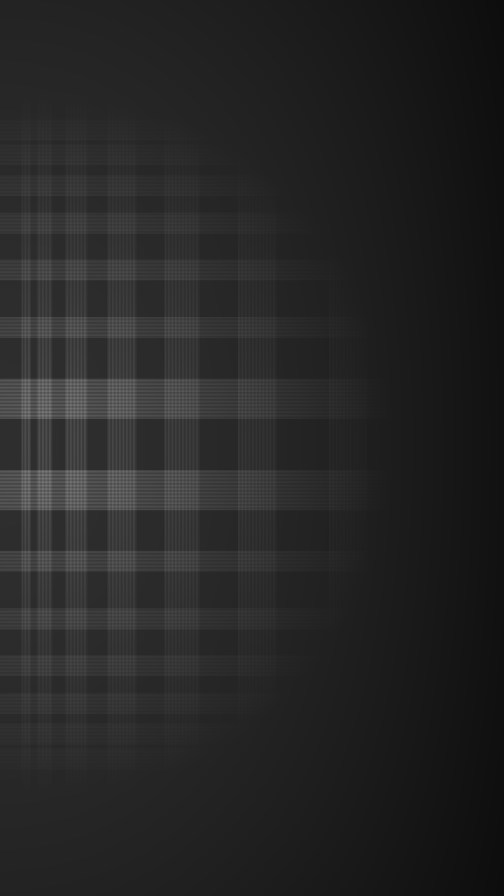
A Shadertoy shader for this background:

```glsl
// A dark woven plaid lit from the left edge: an elliptical grey falloff,
// then horizontal and vertical bands of fine threads, spaced as if wrapped
// round a sphere and faded by a disc of light. Unit: canvas height.

const float BASE_GREY = 0.18;
const float SIDE_FALLOFF = 0.63;      // darkening toward the right
const float POLE_FALLOFF = 0.25;      // darkening toward top and bottom
const vec2  LIGHT_CENTRE = vec2(0.045, 0.504);
const float LIGHT_RADIUS = 0.395;

const int   BAND_COUNT = 7;
const float ROW_LIMIT = 0.469;        // distance where rows crowd together
const float ROW_SPREAD = 0.418;
const float ROW_RATIO = 0.81;
const float WIDE_ROW = 0.0224;        // half heights
const float THIN_ROW = 0.0117;
const float WIDE_ROW_GLOW = 0.150;
const float THIN_ROW_GLOW = 0.115;
const float COLUMN_GLOW = 0.090;

const float THREAD_PITCH = 1.0 / 256.0;
const float THREAD_DUTY = 0.5;
const float ROW_CONTRAST = 0.28;
const float COLUMN_CONTRAST = 0.40;

// Antialiased coverage of the interval [a, b].
float interval(float x, float a, float b, float pixel) {
    return clamp((x - a) / pixel + 0.5, 0.0, 1.0)
         * clamp((b - x) / pixel + 0.5, 0.0, 1.0);
}

// Integral of a repeating pulse, used to filter the threads exactly.
float pulseIntegral(float t) {
    return floor(t) * THREAD_DUTY + min(fract(t), THREAD_DUTY);
}

// Thread brightness with a mean of one.
float threads(float x, float contrast, float pixel) {
    float t = x / THREAD_PITCH;
    float w = pixel / THREAD_PITCH;
    float lit = (pulseIntegral(t + 0.5 * w) - pulseIntegral(t - 0.5 * w)) / w;
    return 1.0 + contrast * (lit / THREAD_DUTY - 1.0);
}

// Rows mirror about the light and tighten geometrically away from it.
float rowGlow(float y, float pixel) {
    float d = abs(y - LIGHT_CENTRE.y);
    float glow = 0.0;
    for (int i = 0; i < BAND_COUNT; i++) {
        float centre = ROW_LIMIT - ROW_SPREAD * pow(ROW_RATIO, float(i));
        float halfSize = i == 0 ? WIDE_ROW : THIN_ROW;
        float strength = i == 0 ? WIDE_ROW_GLOW : THIN_ROW_GLOW;
        glow += strength * interval(d, centre - halfSize, centre + halfSize, pixel);
    }
    return glow * threads(y, ROW_CONTRAST, pixel);
}

// Columns become narrower and closer toward the left edge.
float columnGlow(float x, float pixel) {
    float glow = 0.0;
    for (int i = 0; i < BAND_COUNT; i++) {
        float k = float(i);
        float pairs = k * (k - 1.0) / 2.0;
        float triples = pairs * (k - 2.0) / 3.0;
        float left = 0.3672 - 0.1016 * k + 0.0195 * pairs - 0.0013 * triples;
        float right = 0.4102 - 0.1016 * k + 0.0156 * pairs;
        glow += COLUMN_GLOW * interval(x, left, right, pixel);
    }
    return glow * threads(x, COLUMN_CONTRAST, pixel);
}

void mainImage(out vec4 fragColor, in vec2 fragCoord) {
    vec2 uv = fragCoord / iResolution.xy;
    vec2 p = fragCoord / iResolution.y;
    float pixel = 1.0 / iResolution.y;

    // Backdrop
    float rise = 2.0 * (uv.y - LIGHT_CENTRE.y);
    float grey = BASE_GREY * (1.0 - SIDE_FALLOFF * uv.x * uv.x)
                           * (1.0 - POLE_FALLOFF * rise * rise);

    // Plaid under the disc of light
    float light = max(0.0, 1.0 - length(p - LIGHT_CENTRE) / LIGHT_RADIUS);
    grey += light * (rowGlow(p.y, pixel) + columnGlow(p.x, pixel));

    fragColor = vec4(vec3(grey), 1.0);
}
```
